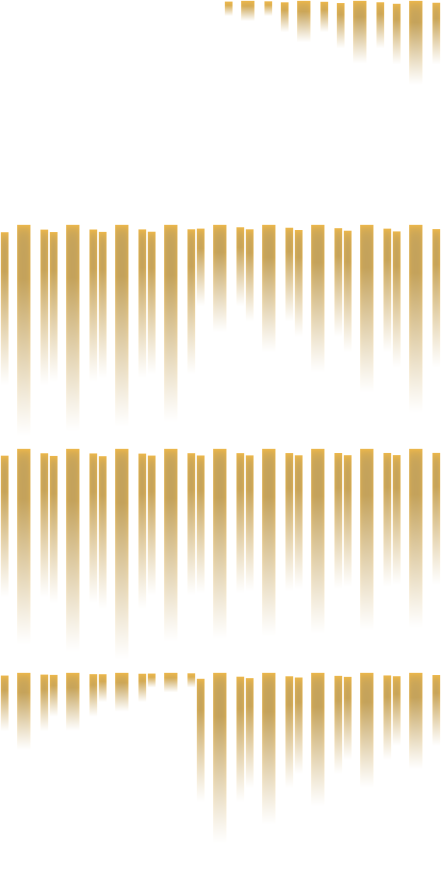
Write a WebGL 2 fragment shader that draws this pattern.

```glsl
#version 300 es
precision highp float;
// Four rows of gold triple bars that hang down and fade to white, in lengths that rise and fall.
#define CANVAS vec2(64.0, 128.0)
#define ROW_HEIGHT 32.0
#define PITCH 7.0
#define LOOSE_PITCH 8.0
#define NARROW_REACH 0.76
#define FADE_START 0.25
#define BODY_TAN vec3(0.765, 0.635, 0.36)
#define EDGE_GOLD vec3(0.93, 0.72, 0.29)

uniform vec2 u_resolution;
out vec4 outColor;

// Length of the wide bar of group k in a row; rows count from the top.
float groupLength(int row, float k) {
  bool leftPart = k < 4.0;
  if (row == 0) return 3.1 * (k + 1.0);
  if (row == 1) return leftPart ? 31.0 - 0.7 * k : 15.8 + 2.95 * (k - 4.0);
  if (row == 2) return k < 3.0 ? 28.7 + 1.1 * k : 28.3 - 0.4 * (k - 3.0);
  return leftPart ? 11.4 - 2.8 * k : 25.0 - 2.7 * (k - 4.0);
}

// Colour in rgb and coverage in a, for one bar spanning top to bottom.
vec4 fadingBar(vec2 p, float center, float halfWidth, float top, float bottom, float px) {
  float side = halfWidth - abs(p.x - center);
  float depth = p.y - top;
  float t = depth / (bottom - top);
  float mask = clamp(side / px + 0.5, 0.0, 1.0) * clamp(depth / px + 0.5, 0.0, 1.0);
  float fade = pow(clamp((0.98 - t) / (0.98 - FADE_START), 0.0, 1.0), 1.1);

  // Warm glow along the top and the two sides.
  float topGlow = exp(-max(depth, 0.0) / 0.9);
  float sideGlow = 0.6 * exp(-max(side, 0.0) / 0.22);
  float glow = 1.0 - (1.0 - topGlow) * (1.0 - sideGlow);
  return vec4(mix(BODY_TAN, EDGE_GOLD, glow), mask * fade);
}

void main() {
  // Canvas units with y running down from the top edge.
  vec2 p = gl_FragCoord.xy / u_resolution * CANVAS;
  p.y = CANVAS.y - p.y;
  float px = CANVAS.x / u_resolution.x;

  int row = int(clamp(floor(p.y / ROW_HEIGHT), 0.0, 3.0));
  p.y -= float(row) * ROW_HEIGHT;

  // The first row is looser and fills only the right half.
  bool loose = row == 0;
  float pitch = loose ? LOOSE_PITCH : PITCH;
  float x = p.x - (loose ? 0.5 * CANVAS.x : 0.0);
  float k = floor(x / pitch);
  float count = loose ? 4.0 : 9.0;

  vec3 color = vec3(1.0);
  if (k >= 0.0 && k < count) {
    vec2 local = vec2(x - k * pitch, p.y);
    float len = groupLength(row, k);

    // Narrow, wide, narrow: the slim bars start lower and end sooner.
    for (int i = 0; i < 3; i++) {
      bool wide = i == 1;
      float center = wide ? 3.4 : (i == 0 ? 0.67 : 6.33);
      float halfWidth = wide ? 0.95 : 0.55;
      float drop = wide ? 0.0 : (i == 0 ? 0.034 : 0.022);
      float reach = wide ? 1.0 : NARROW_REACH;
      vec4 bar = fadingBar(local, center, halfWidth, 0.12 + drop * len, reach * len, px);
      color = mix(color, bar.rgb, bar.a);
    }
  }
  outColor = vec4(color, 1.0);
}
```
